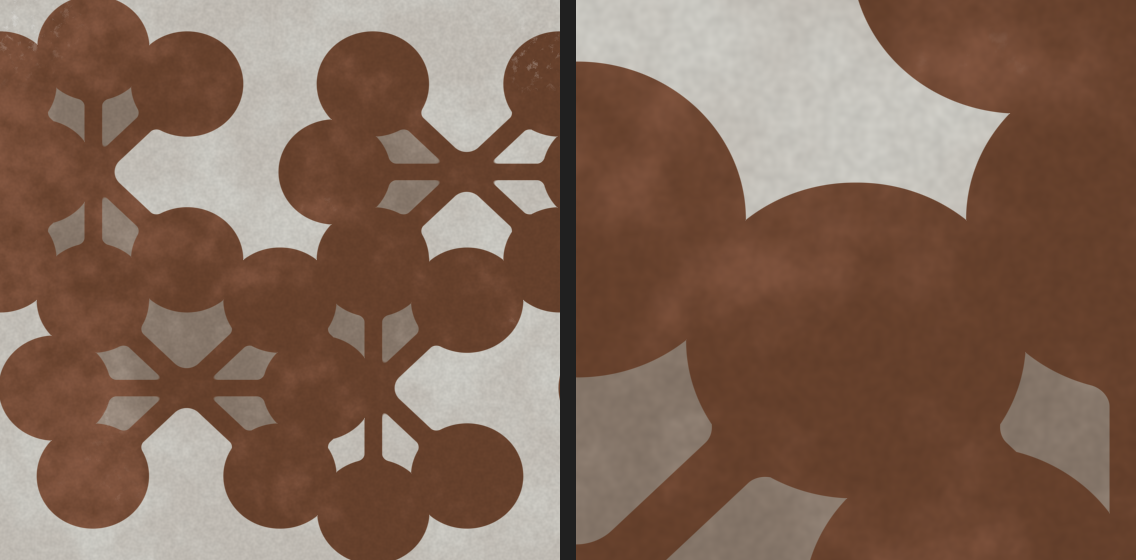
Left, the full canvas; right, a detail of the centre.
Reproduce this pattern procedurally as a Shadertoy shader.

```glsl
// Aged cement tile: four six-armed clusters of discs joined by filleted spokes.
// Each cluster is one folded distance function, lying flat or upright in turn;
// gradient noise adds rust mottling, plaster clouds, grain and pale scuffs.

#define DISC_SIZE vec2(0.1003, 0.0940)  // disc radii, the unit of each cluster
#define ROW_OFFSET 0.193                // rows above and below the middle
#define AXIS_REACH 2.35                 // hub to the disc on the axis
#define DIAGONAL_REACH 1.67             // hub to a diagonal disc, per component
#define AXIS_HALF_WIDTH 0.157
#define DIAGONAL_HALF_WIDTH 0.18
#define HUB_FILLET 0.30
#define JOINT_FILLET 0.11
#define TINT_RADIUS 2.0                 // reach of the taupe windows
#define MOTTLE 1.0
#define GRAIN 0.045
#define SCUFFS 0.30

vec2 gradientAt(vec2 cell) {
    vec3 h = fract(cell.xyx * vec3(0.1031, 0.1030, 0.0973));
    h += dot(h, h.yzx + 33.33);
    float angle = 6.2832 * fract((h.x + h.y) * h.z);
    return vec2(cos(angle), sin(angle));
}

float gradientNoise(vec2 p) {
    vec2 i = floor(p), f = p - i;
    vec2 u = f * f * f * (f * (f * 6.0 - 15.0) + 10.0);
    vec2 e = vec2(1.0, 0.0);
    float low = mix(dot(gradientAt(i), f), dot(gradientAt(i + e), f - e), u.x);
    float high = mix(dot(gradientAt(i + e.yx), f - e.yx),
                     dot(gradientAt(i + 1.0), f - 1.0), u.x);
    return mix(low, high, u.y);
}

float fbm(vec2 p) {
    float sum = 0.0, amplitude = 1.0;
    for (int i = 0; i < 5; i++) {
        sum += amplitude * gradientNoise(p);
        p = mat2(1.6, 1.2, -1.2, 1.6) * p + 7.3;
        amplitude *= 0.55;
    }
    return sum;
}

// Union with a circular fillet in the inner corner
float filletUnion(float a, float b, float r) {
    return max(r, min(a, b)) - length(max(r - vec2(a, b), 0.0));
}

// Six discs and their spokes, axis along x, folded into one quadrant
float cluster(vec2 p) {
    vec2 q = abs(p);
    float rising = abs(q.x - q.y) * 0.7071 - DIAGONAL_HALF_WIDTH;
    float falling = (q.x + q.y) * 0.7071 - DIAGONAL_HALF_WIDTH;
    float spokes = filletUnion(rising, falling, HUB_FILLET);
    spokes = filletUnion(spokes, q.y - AXIS_HALF_WIDTH, JOINT_FILLET);
    spokes = max(spokes, length(p) - AXIS_REACH);
    float discs = min(length(q - vec2(AXIS_REACH, 0.0)),
                      length(q - DIAGONAL_REACH)) - 1.0;
    return filletUnion(spokes, discs, JOINT_FILLET);
}

void mainImage(out vec4 fragColor, in vec2 fragCoord) {
    vec2 uv = fragCoord / iResolution.xy;

    // Clusters: the upper row is spread wide, the lower row set close
    float shape = 1e3, tint = 0.0;
    for (int row = 0; row < 2; row++) {
        for (int side = 0; side < 2; side++) {
            bool upper = row == 1, right = side == 1;
            float spread = upper ? 1.0 / 3.0 : 1.0 / 6.0;
            vec2 hub = 0.5 + vec2(right ? spread : -spread,
                                  upper ? ROW_OFFSET : -ROW_OFFSET);
            vec2 p = uv - hub;
            p.x -= round(p.x);
            p /= DISC_SIZE;
            bool upright = upper != right;
            vec2 local = upright ? p.yx : p;
            shape = min(shape, cluster(local));

            // Windows flank the axis; the right-hand clusters tint one half
            bool window = abs(local.x) > abs(local.y);
            if (right) window = window && (upper ? p.x < 0.0 : p.y > 0.0);
            else if (!upper) window = window || p.y > 0.0;
            if (window && length(p) < TINT_RADIUS) tint = 1.0;
        }
    }

    // Wear fields
    float cloud = fbm(uv * 4.5 + 3.7);
    float mottle = fbm(uv * 17.0 + 21.0);
    float grain = gradientNoise(uv * 190.0) + gradientNoise(uv * 83.0 + 9.0);
    float scratch = smoothstep(0.15, 0.75, fbm(uv * 55.0 + 40.0));
    float corner = smoothstep(0.16, 0.0, length(uv - vec2(0.03, 0.98)));
    float edge = smoothstep(0.10, 0.0, length(uv - vec2(0.96, 0.90)));
    float patches = smoothstep(0.35, 0.95, cloud + 0.3 * mottle);
    float scuff = scratch * clamp(corner + edge + 0.35 * patches, 0.0, 1.0);

    // Rust is warmer and more worn towards the left
    float wear = 0.55 * cloud + 0.5 * mottle + 0.7 * (0.4 - uv.x);
    wear = smoothstep(-0.3, 0.75, wear * MOTTLE);
    vec3 rust = mix(vec3(0.395, 0.250, 0.170), vec3(0.510, 0.335, 0.250), wear);
    vec3 plaster = mix(vec3(0.745, 0.725, 0.695), vec3(0.790, 0.785, 0.760),
                       smoothstep(-0.5, 0.8, cloud + 0.4 * mottle));
    vec3 taupe = mix(vec3(0.515, 0.455, 0.405), vec3(0.610, 0.550, 0.500),
                     smoothstep(-0.4, 0.8, 0.6 * cloud + 0.6 * mottle));

    float aa = 0.8 / (DISC_SIZE.y * min(iResolution.x, iResolution.y));
    vec3 color = mix(plaster, taupe, tint);
    color = mix(rust, color, smoothstep(-aa, aa, shape));
    color *= 1.0 + GRAIN * grain;
    color += SCUFFS * scuff * (0.95 - color);
    fragColor = vec4(color, 1.0);
}
```
